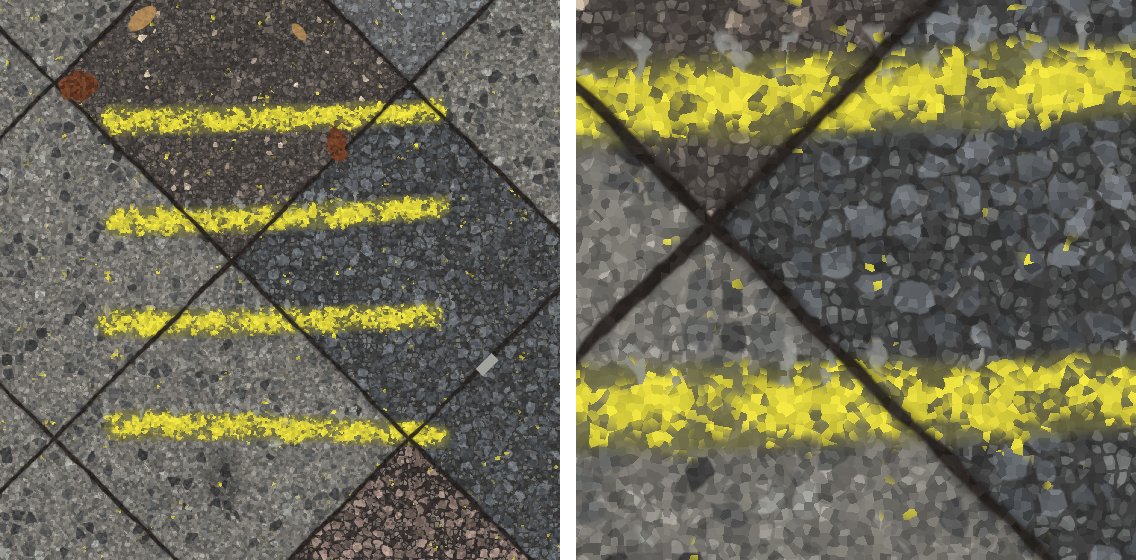
Left: the whole. Right: its middle third, enlarged.
This texture is drawn by a three.js fragment shader. Its source:

```glsl
varying vec2 vUv;

vec2 hash2(vec2 p) {
  return fract(sin(vec2(dot(p, vec2(127.1, 311.7)), dot(p, vec2(269.5, 183.3)))) * 43758.5);
}

mat2 rotation(float a) {
  return mat2(cos(a), -sin(a), sin(a), cos(a));
}

// Cellular noise: x nearest distance, y gap to the next cell, zw random id
vec4 cells(vec2 p) {
  vec2 base = floor(p);
  vec2 id = vec2(0.0);
  float first = 9.0;
  float second = 9.0;
  for (int j = -1; j <= 1; j++) {
    for (int i = -1; i <= 1; i++) {
      vec2 cell = base + vec2(float(i), float(j));
      float d = distance(p, cell + 0.1 + 0.8 * hash2(cell));
      if (d < first) {
        second = first;
        first = d;
        id = hash2(cell + 41.3);
      } else {
        second = min(second, d);
      }
    }
  }
  return vec4(first, second - first, id);
}

// Layered sines, about -1 to 1
float mottle(vec2 p) {
  return 0.5 * sin(p.x + 1.7 * sin(p.y * 0.8)) + 0.3 * sin(p.y * 2.1 - p.x * 1.3)
       + 0.2 * sin(p.x * 4.3 + p.y * 3.7);
}

// Lays one layer of angular stones over a ground colour
vec3 aggregate(vec3 ground, vec2 p, float scale, float fill, vec3 tone, float spread) {
  vec2 bent = p + 0.12 / scale * vec2(mottle(p.yx * scale * 2.0), mottle(p * scale * 2.3));
  vec4 s = cells(bent * scale);
  float gap = 0.04 + 0.25 * s.w;
  float body = smoothstep(gap, gap + 0.16, s.y) * step(1.0 - fill, s.z);
  float shade = 1.0 + spread * (2.0 * fract(s.w * 7.3 + s.z * 5.1) - 1.0);
  return mix(ground, tone * shade, body);
}

vec3 slab(vec2 p, vec3 ground, vec3 chips, vec3 stones, float scale, float fill) {
  vec3 c = aggregate(ground, p + 3.7, scale * 2.3, 0.65, chips, 0.24);
  return aggregate(c, p, scale, fill, stones, 0.24);
}

float isCell(vec2 cell, float u, float v) {
  return step(distance(cell, vec2(u, v)), 0.1);
}

float ellipse(vec2 p, vec2 centre, vec2 radius, float angle, float soft) {
  float r = length(rotation(angle) * (p - centre) / radius);
  return 1.0 - smoothstep(1.0 - soft, 1.0 + soft, r);
}

vec3 paving(vec2 p, vec2 cell) {
  float fine = isCell(cell, 0.0, -1.0);
  float blue = isCell(cell, 0.0, 0.0) + isCell(cell, 0.0, 1.0);
  float slate = isCell(cell, 1.0, -1.0);
  float red = isCell(cell, -1.0, 1.0);
  if (fine > 0.5) {
    vec3 c = slab(p, vec3(0.26, 0.24, 0.23), vec3(0.34, 0.32, 0.30), vec3(0.36, 0.33, 0.31), 70.0, 0.4);
    return aggregate(c, p + 9.1, 84.0, 0.05, vec3(0.66, 0.60, 0.53), 0.2);
  }
  if (blue > 0.5) return slab(p, vec3(0.23), vec3(0.33, 0.335, 0.335), vec3(0.33, 0.345, 0.36), 50.0, 0.72);
  if (slate > 0.5) return slab(p, vec3(0.34), vec3(0.42, 0.42, 0.42), vec3(0.41, 0.42, 0.43), 50.0, 0.65);
  if (red > 0.5) return slab(p, vec3(0.21, 0.19, 0.18), vec3(0.42, 0.38, 0.36), vec3(0.51, 0.44, 0.41), 54.0, 0.7);
  vec3 c = slab(p, vec3(0.44, 0.43, 0.41), vec3(0.47, 0.46, 0.44), vec3(0.31, 0.315, 0.31), 46.0, 0.33);
  return aggregate(c, p + 5.3, 50.0, 0.08, vec3(0.56, 0.56, 0.54), 0.12);
}

// Sprayed stripe: x paint density, y signed height from its centre line
vec2 stripe(vec2 p, float i) {
  float t = clamp((p.x - 0.19) / 0.6, 0.0, 1.0);
  float rise = 0.017 + 0.0235 * i - 0.0118 * i * i;
  float y = p.y - (0.785 - 0.1815 * i + rise * t * t) - 0.003 * mottle(p * 45.0 + i * 9.0);
  float outside = max(abs(p.x - 0.492 - 0.008 * sin(i * 2.4)) - 0.285, 0.0);
  float r = length(vec2(outside, y)) / mix(0.025, 0.020, t);
  return vec2(1.0 - smoothstep(0.2, 1.65, r), y);
}

void main() {
  vec2 p = vUv;

  // Diagonal slab grid with slightly uneven joints
  vec2 q = p - vec2(0.414, 0.534);
  q = vec2(q.x + q.y, q.x - q.y) / 0.635;
  q += 0.004 * vec2(mottle(p * 37.0), mottle(p * 41.0 + 5.0));
  vec2 toJoint = abs(fract(q + 0.5) - 0.5) * 0.449;
  float joint = min(toJoint.x, toJoint.y);

  // Slabs, grain and stains
  vec4 grain = cells(p * 190.0);
  vec3 color = paving(p, floor(q)) * (0.80 + 0.44 * grain.z + 0.04 * mottle(p * 13.0));
  color *= 1.0 - 0.25 * ellipse(p, vec2(0.397, 0.14), vec2(0.03, 0.05), 0.0, 0.7);

  // Worn yellow stripes with olive overspray and chalk ticks
  vec4 chip = cells(p * 85.0 + 2.0);
  float wear = 0.42 * grain.w + 0.42 * chip.z + 0.16 * mottle(p * 60.0);
  for (int k = 0; k < 4; k++) {
    float i = float(k);
    vec2 s = stripe(p, i);
    float column = p.x * 34.0 + 0.3 * mottle(p * 80.0);
    float tick = 1.0 - smoothstep(0.08, 0.2, abs(fract(column) - 0.5));
    tick *= step(0.6, hash2(vec2(floor(column), i)).x) * step(0.16, p.x) * step(p.x, 0.82);
    tick *= 1.0 - smoothstep(0.012, 0.018, abs(s.y - 0.024));
    color = mix(color, vec3(0.46, 0.45, 0.25), 0.72 * smoothstep(0.05, 0.6, s.x));
    color = mix(color, vec3(0.66, 0.67, 0.66), 0.6 * tick * step(0.5, i) * step(0.35, grain.w));
    float paint = smoothstep(-0.12, 0.34, s.x - wear * 1.5 - 0.03);
    color = mix(color, vec3(0.91, 0.87, 0.25) * (0.86 + 0.2 * grain.z), paint);
  }

  // Dark joints with shaded, crumbling edges
  float width = 0.0029 + 0.0014 * mottle(p * 70.0);
  color *= 1.0 - 0.25 * (1.0 - smoothstep(0.002, 0.009, joint));
  float gap = 1.0 - smoothstep(width - 0.001, width + 0.0018, joint);
  color = mix(color, vec3(0.15, 0.13, 0.12) * (0.7 + 0.6 * grain.w), 0.9 * gap);

  // Fallen leaves and a metal clip
  vec2 ragged = p + 0.005 * vec2(mottle(p * 130.0), mottle(p * 150.0 + 3.0));
  float rust = max(ellipse(ragged, vec2(0.141, 0.846), vec2(0.034, 0.027), 0.2, 0.08),
                   ellipse(ragged, vec2(0.602, 0.742), vec2(0.016, 0.032), 0.1, 0.08));
  color = mix(color, vec3(0.43, 0.25, 0.16) * (0.7 + 0.5 * grain.z), rust);
  float straw = max(ellipse(p, vec2(0.254, 0.967), vec2(0.030, 0.015), 0.7, 0.08),
                    ellipse(p, vec2(0.534, 0.943), vec2(0.018, 0.009), -0.9, 0.1));
  color = mix(color, vec3(0.68, 0.53, 0.34) * (0.9 + 0.15 * grain.z), straw);
  vec2 clip = abs(rotation(0.785) * (p - vec2(0.870, 0.349))) - vec2(0.020, 0.009);
  color = mix(color, vec3(0.64, 0.64, 0.62), 1.0 - smoothstep(-0.001, 0.001, max(clip.x, clip.y)));

  gl_FragColor = vec4(color, 1.0);
}
```
